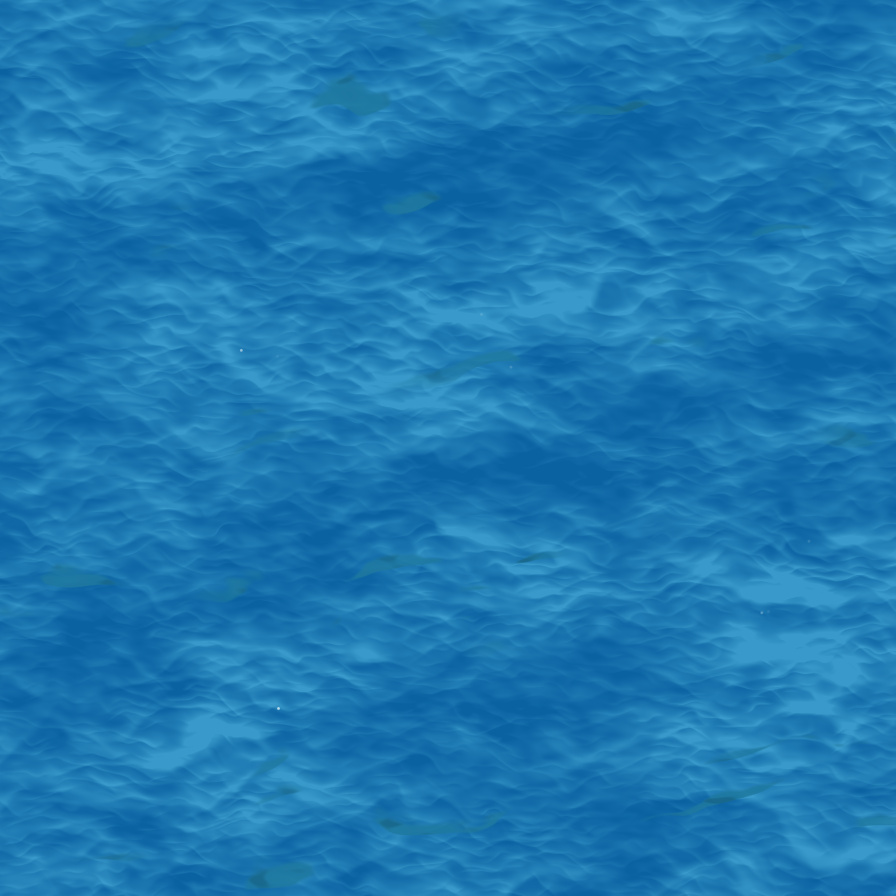
Write a Shadertoy shader that draws this texture.

```glsl
// Open blue sea seen from above: soft swell, tilted rows of short wave crests,
// faint folded veils, green-grey crest slivers and a few sun glints. Each crest
// row has a wandering phase, a sharp lower edge and light that fades upward.

float hash(vec2 p) {
    vec3 h = fract(vec3(p.xyx) * 0.1031);
    h += dot(h, h.yzx + 33.33);
    return fract((h.x + h.y) * h.z);
}

float cornerSlope(vec2 cell, vec2 offset) {
    float angle = 6.2832 * hash(cell + 200.0);
    return dot(vec2(cos(angle), sin(angle)), offset);
}

// Gradient noise, roughly -0.7 to 0.7
float noise(vec2 p) {
    vec2 i = floor(p), f = p - i;
    vec2 u = f * f * f * (f * (f * 6.0 - 15.0) + 10.0);
    vec2 e = vec2(1.0, 0.0);
    float low = mix(cornerSlope(i, f), cornerSlope(i + e.xy, f - e.xy), u.x);
    float high = mix(cornerSlope(i + e.yx, f - e.yx), cornerSlope(i + e.xx, f - e.xx), u.x);
    return mix(low, high, u.y);
}

// Coordinates along and across a direction tilted by angle
vec2 tilt(vec2 p, float angle) {
    float c = cos(angle), s = sin(angle);
    return vec2(c * p.x + s * p.y, c * p.y - s * p.x);
}

// Rows of crests one unit apart, broken into dashes; a higher threshold is sparser
float crests(vec2 q, float threshold) {
    float phase = q.y + 1.1 * noise(q * vec2(0.7, 0.3)) + 0.45 * noise(q * vec2(1.7, 0.8) + 21.0);
    float row = floor(phase), f = phase - row;
    float along = q.x + 40.0 * hash(vec2(row, 3.0));
    float dash = noise(vec2(along, row * 3.7 + 0.6 * f));
    float profile = smoothstep(0.0, 0.2, f) * exp(-3.2 * f) * (1.0 - smoothstep(0.7, 1.0, f));
    return 1.7 * profile * smoothstep(threshold, threshold + 0.5, dash);
}

// Tiny sparkles gathered into small clusters
float glints(vec2 p) {
    vec2 cell = floor(p * 150.0);
    vec2 center = 0.35 + 0.3 * vec2(hash(cell + 7.0), hash(cell + 51.0));
    float cluster = smoothstep(0.46, 0.5, noise(cell / 150.0 * vec2(8.0, 24.0) + 70.0));
    float lit = step(0.965, hash(cell + 19.0)) * cluster;
    return lit * (1.0 - smoothstep(0.1, 0.35, length(fract(p * 150.0) - center)));
}

void mainImage(out vec4 fragColor, in vec2 fragCoord) {
    vec2 p = fragCoord / iResolution.y;

    // Bend the surface gently so that the rows wander
    vec2 w = p;
    w += 0.014 * vec2(noise(p * 7.0 + 3.0), noise(p * vec2(6.0, 9.0) + 40.0));
    w += 0.004 * vec2(noise(p * 25.0 + 11.0), noise(p * vec2(22.0, 34.0) + 60.0));

    // Broad light and dark areas, leaning up to the right
    float swell = noise(tilt(w, 0.35) * vec2(2.6, 6.0) + 5.0)
                + 0.8 * noise(tilt(w, 0.15) * vec2(5.0, 12.0) + 25.0);

    // Crest rows from coarse to fine, leaning alternately up and down
    float light = 0.0;
    vec2 scale = vec2(6.5, 15.0);
    float weight = 0.50;
    for (int k = 0; k < 6; k++) {
        float layer = float(k);
        float angle = k % 2 == 0 ? -0.16 - 0.03 * layer : 0.22 - 0.03 * layer;
        light += weight * crests(tilt(w, angle) * scale + 31.0 * layer, -0.22);
        scale *= 1.36;
        weight *= 0.95;
    }

    // Thin veils: soft ridges crossing the rows
    float veil = noise(tilt(w, -0.45) * vec2(8.0, 20.0) + 14.0);
    light += 0.16 * exp(-9.0 * abs(veil));

    // Smooth ripple shading between the crests
    float ripple = 0.30 * noise(tilt(w, -0.18) * vec2(9.0, 25.0) + 45.0)
                 + 0.26 * noise(tilt(w, 0.10) * vec2(20.0, 52.0) + 55.0)
                 + 0.20 * noise(tilt(w, -0.15) * vec2(46.0, 115.0));

    float tone = light * clamp(0.88 + 0.75 * swell, 0.45, 1.4) + 0.26 * swell + ripple - 0.02;
    tone = clamp(tone, -0.12, 1.15);

    vec3 deepBlue = vec3(0.058, 0.405, 0.647);
    vec3 paleBlue = vec3(0.200, 0.575, 0.772);
    vec3 color = mix(deepBlue, paleBlue, tone);

    // Green-grey slivers on some crests, a few of them darker inside
    float greenArea = smoothstep(-0.1, 0.2, noise(p * vec2(4.0, 7.0) + 90.0));
    float ragged = crests(tilt(w, 0.17) * vec2(8.0, 21.0) + 9.0, 0.02)
                 + 0.25 * noise(w * vec2(36.0, 90.0));
    float sliver = smoothstep(0.32, 0.58, ragged) * greenArea;
    color = mix(color, vec3(0.12, 0.475, 0.625), 0.85 * sliver);
    float shade = smoothstep(0.15, 0.4, noise(w * vec2(26.0, 70.0) + 17.0));
    color = mix(color, vec3(0.08, 0.37, 0.50), 0.6 * sliver * shade);

    color = mix(color, vec3(0.88, 0.95, 0.98), glints(p));
    fragColor = vec4(color, 1.0);
}
```
